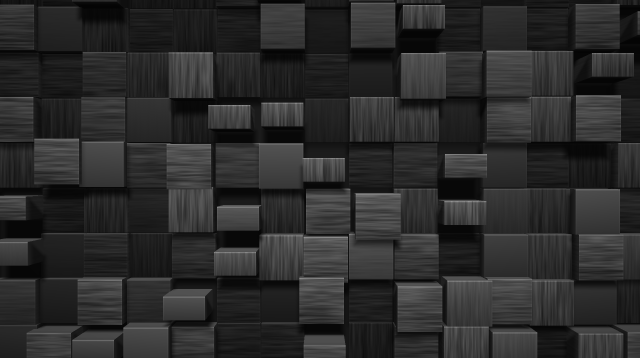
Write a Shadertoy shader that draws this background.

```glsl
const vec2 CELLS = vec2(14.7, 8.04);     // blocks across and down
const vec2 ORIGIN = vec2(-0.345, -0.2);  // grid corner, from the canvas centre
const float PERSPECTIVE = 0.065;         // spread of the tallest block

struct Block { vec2 mid; vec2 size; float height; };

float hash(vec2 p) {
    return fract(sin(dot(p, vec2(127.1, 311.7))) * 43758.5453);
}

float noise(vec2 p) {
    vec2 i = floor(p), f = fract(p);
    f = f * f * (3.0 - 2.0 * f);
    return mix(mix(hash(i), hash(i + vec2(1, 0)), f.x),
               mix(hash(i + vec2(0, 1)), hash(i + vec2(1, 1)), f.x), f.y);
}

float boxDistance(vec2 p, vec2 size) {
    vec2 d = abs(p) - size;
    return length(max(d, 0.0)) + min(max(d.x, d.y), 0.0);
}

// Mostly square blocks of mixed height, with a few short ones standing proud
Block getBlock(vec2 cell) {
    Block b;
    bool isShort = hash(cell + 37.0) > 0.91;
    b.height = isShort ? 1.0 : 0.07 + 0.8 * pow(hash(cell), 1.5);
    b.size = isShort ? vec2(0.45, 0.25) : vec2(0.488);
    vec2 jitter = vec2(hash(cell + 11.3), hash(cell + 23.7)) - 0.5;
    b.mid = cell + 0.5 + ORIGIN + jitter * 0.28 * smoothstep(0.45, 0.9, b.height);
    return b;
}

// Brushed streaks, upright or level, fading to plain on some blocks
float grain(vec2 local, vec2 cell) {
    vec2 q = hash(cell + 5.1) > 0.55 ? local.yx : local;
    q += cell * 7.3;
    float streaks = 0.6 * noise(q * vec2(1.6, 27.0)) + 0.4 * noise(q * vec2(3.5, 55.0));
    return (streaks - 0.5) * smoothstep(0.1, 0.5, hash(cell + 71.0));
}

// Darkening at a point from every higher block nearby, lit from above
float shadowAt(vec2 pos, float height) {
    vec2 home = floor(pos - ORIGIN);
    float light = 1.0;
    for (int y = -1; y <= 1; y++)
    for (int x = -1; x <= 1; x++) {
        Block b = getBlock(home + vec2(x, y));
        float rise = max(b.height - height, 0.0);
        vec2 dropped = pos - b.mid + vec2(0.0, 0.5 * rise);
        float cover = smoothstep(0.13, -0.1, boxDistance(dropped, b.size));
        light *= 1.0 - 0.82 * cover * smoothstep(0.0, 0.35, rise);
    }
    return light;
}

float shade(vec2 p) {
    vec2 home = floor(p - ORIGIN);
    vec2 hitCell = home;
    float hitHeight = 0.0;
    int surface = 0;  // 0 floor, 1 face, 2 side wall, 3 top or bottom wall

    // Highest block crossed by the view ray
    for (int y = -1; y <= 1; y++)
    for (int x = -1; x <= 1; x++) {
        vec2 cell = home + vec2(x, y);
        Block b = getBlock(cell);
        vec2 a = (1.0 - (b.mid - b.size) / p) / PERSPECTIVE;
        vec2 c = (1.0 - (b.mid + b.size) / p) / PERSPECTIVE;
        vec2 near = max(a, c), far = min(a, c);
        float top = min(b.height, min(near.x, near.y));
        if (top > max(max(far.x, far.y), hitHeight)) {
            hitHeight = top;
            hitCell = cell;
            surface = top == b.height ? 1 : (near.x < near.y ? 2 : 3);
        }
    }

    vec2 pos = p * (1.0 - PERSPECTIVE * hitHeight);
    Block b = getBlock(hitCell);
    vec2 local = pos - b.mid;
    float tone = 0.085;
    float rim = 0.0;
    if (surface == 1) {
        float lift = smoothstep(0.0, 0.75, b.height);
        tone = mix(0.085, 0.25, lift) * (1.0 + 0.22 * local.y / b.size.y);
        tone += grain(local, hitCell) * mix(0.09, 0.24, lift);
        // Lit upper edge and faint bevel on the sides
        vec2 edge = b.size - vec2(abs(local.x), local.y);
        rim = 0.16 * smoothstep(0.035, 0.01, edge.y) + 0.04 * smoothstep(0.03, 0.0, edge.x);
        rim *= 0.3 + 0.7 * lift;
    } else if (surface == 2) {
        tone = 0.11 + 0.04 * grain(local.yy, hitCell);
    } else if (surface == 3) {
        tone = p.y < 0.0 ? 0.3 : 0.04;
    }
    return 0.012 + (max(tone, 0.02) + rim) * shadowAt(pos, hitHeight);
}

void mainImage(out vec4 fragColor, in vec2 fragCoord) {
    // Average of 3 by 3 samples for smooth edges
    float tone = 0.0;
    for (int j = 0; j < 3; j++)
    for (int i = 0; i < 3; i++) {
        vec2 offset = (vec2(i, j) - 1.0) / 3.0;
        vec2 p = ((fragCoord + offset) / iResolution.xy - 0.5) * CELLS;
        tone += shade(p + 0.0007) / 9.0;
    }

    // Gentle falloff towards the corners
    vec2 uv = fragCoord / iResolution.xy - 0.5;
    tone *= 1.12 - 0.7 * dot(uv, uv);
    fragColor = vec4(vec3(tone), 1.0);
}
```
